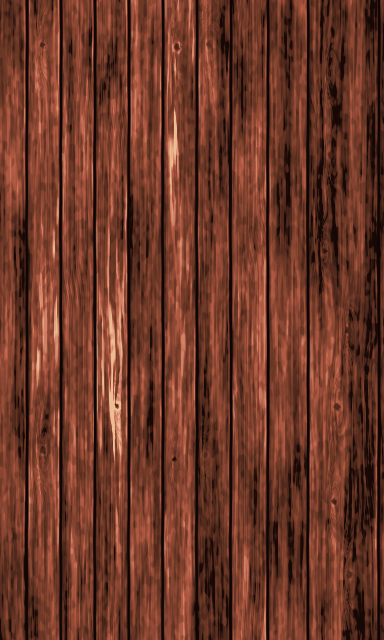
This texture is drawn by a Shadertoy shader. Its source:

```glsl
// Eleven upright stained planks with dark gaps, knots and worn pale streaks.
// Smoothed cellular noise makes the fibres; layered sines make growth rings,
// whose phase swells around each knot so that the grain flows past it.

const int PLANKS = 11;
const float GAP = 0.0031;      // half width of a gap, in canvas widths

// Character of each plank, left to right
const float TONE[11] = float[](.34, .49, .43, .49, .47, .46, .37, .47, .39, .35, .28);
const float RINGS[11] = float[](.4, .7, 1., 1., .5, .5, .5, 1., .4, .8, .4);
const float WEAR[11] = float[](0., .7, .05, .9, .1, .8, .1, .1, .05, .1, 0.);
const float WEAR_Y[11] = float[](.5, .5, .5, .36, .5, .86, .2, .5, .5, .5, .5);
const int KNOTS[11] = int[](0, 2, 0, 1, 0, 2, 2, 0, 0, 7, 0);

vec2 hash2(vec2 p) {
    vec2 q = vec2(dot(p, vec2(127.1, 311.7)), dot(p, vec2(269.5, 183.3)));
    return fract(sin(q) * 43758.55);
}

// Random cell values blended by distance to the scattered cell centres
float cellNoise(vec2 p) {
    vec2 cell = floor(p), f = p - cell;
    float sum = 0.0, weight = 0.0;
    for (int y = -1; y <= 1; y++)
    for (int x = -1; x <= 1; x++) {
        vec2 o = vec2(x, y);
        vec2 h = hash2(cell + o);
        vec2 d = o + h - f;
        float w = exp(-7.0 * dot(d, d));
        sum += w * fract(h.x * 17.3 + h.y * 31.7);
        weight += w;
    }
    return sum / weight;
}

// Right edge of a plank: even pitch, then widening towards the right
float plankEdge(int i) {
    float a = max(float(i) - 6.0, 0.0);
    return 0.070 + 0.0885 * float(i) + 0.004 * a * (a + 1.0) + (i >= 9 ? 0.072 : 0.0);
}

// Wood stain from deep shadow to bare pale fibre
vec3 stain(float t) {
    vec3 c = mix(vec3(.09, .03, .02), vec3(.31, .16, .11), smoothstep(0.0, .22, t));
    c = mix(c, vec3(.43, .22, .15), smoothstep(.20, .42, t));
    c = mix(c, vec3(.55, .28, .20), smoothstep(.40, .62, t));
    c = mix(c, vec3(.69, .35, .26), smoothstep(.60, .80, t));
    c = mix(c, vec3(.82, .51, .40), smoothstep(.80, 1.0, t));
    return mix(c, vec3(.93, .74, .58), smoothstep(1.0, 1.4, t));
}

// Knot centre and radius; the wide plank is studded at a closer step
vec3 knotAt(int plank, int j, float left, float right, float height) {
    vec2 h = hash2(vec2(plank, j) + 3.7);
    float first = plank == 9 ? 0.10 : plank == 3 ? 0.38 : 0.30;
    float pitch = plank == 9 ? 0.13 : 0.63;
    float y = first + pitch * float(j) + 0.04 * (h.y - 0.5);
    return vec3(mix(left, right, 0.22 + 0.45 * h.x), y * height, 0.008 + 0.006 * h.y);
}

// Layered sines across the grain: sharp dark late wood, broad light early wood
float growthRings(float phase) {
    float a = 6.2832 * phase;
    return 0.65 * sin(a + 0.7 * sin(a)) + 0.35 * sin(2.37 * a + 1.3);
}

void mainImage(out vec4 fragColor, in vec2 fragCoord) {
    float px = 1.0 / iResolution.x;
    float height = iResolution.y * px;
    vec2 p = fragCoord * px;
    float edgeX = p.x + 0.0007 * sin(p.y * 7.0) + 0.0004 * sin(p.y * 31.0);

    // Find the plank
    int id = 0;
    for (int i = 0; i < PLANKS - 1; i++) if (edgeX > plankEdge(i)) id = i + 1;
    float left = plankEdge(id - 1), right = plankEdge(id);
    float toLeft = edgeX - left, toRight = right - edgeX;
    vec2 q = p + vec2(0.0, 7.3 * float(id));

    // Knots: swelling of the grain, dark core, pale rim
    float swell = 0.0, core = 0.0, rim = 0.0;
    for (int j = 0; j < KNOTS[id]; j++) {
        vec3 k = knotAt(id, j, left, right, height);
        vec2 d = p - k.xy;
        vec2 s = d / vec2(1.7 * k.z, 8.0 * k.z);
        swell += exp(-dot(s, s));
        float r = length(d * vec2(1.0, 0.8)) / k.z + 0.5 * (cellNoise(p * 170.0) - 0.5);
        core = max(core, 1.0 - smoothstep(0.35, 0.85, r));
        rim = max(rim, exp(-9.0 * (r - 1.0) * (r - 1.0)));
    }

    // Grain, with fibres bent slightly around the knots
    float bend = 0.006 * swell + 0.002 * sin(q.y * 5.0) + 0.001 * sin(q.y * 13.0);
    float x = q.x + bend;
    float drift = cellNoise(vec2(x * 14.0, q.y * 2.2));
    float streak = cellNoise(vec2(x * 60.0, q.y * 2.6));
    float fibre = cellNoise(vec2(x * 170.0, q.y * 11.0));
    float pits = cellNoise(vec2(x * 130.0, q.y * 55.0));
    float patches = cellNoise(vec2(x * 10.0, q.y * 4.5) + 40.0);
    float rings = growthRings(q.x * (id == 9 ? 70.0 : 95.0) + 3.0 * drift + 4.0 * swell);

    float t = TONE[id] + 0.13 * RINGS[id] * rings;
    t += 0.42 * (streak - 0.5) + 0.42 * (fibre - 0.5);
    t += 0.26 * (pits - 0.5) + 0.34 * (patches - 0.5);

    // Wear: bare streaks in one stretch of the plank, and rubbed edges
    float away = (p.y / height - WEAR_Y[id]) / 0.24;
    float worn = WEAR[id] * exp(-away * away);
    t += worn * (0.08 + 0.75 * smoothstep(0.55, 0.85, 0.6 * streak + 0.4 * fibre));
    float rub = smoothstep(0.45, 0.75, cellNoise(vec2(float(id) * 5.0, p.y * 5.0)));
    float edgeLine = exp(-pow((min(toLeft, toRight) - 0.0065) / 0.002, 2.0));
    t += 0.38 * edgeLine * rub;

    // Knots and the shade beside the gaps
    t += rim * (0.10 + 0.45 * worn) * (0.4 + fibre);
    t = mix(t, 0.04 + 0.3 * pits, core);
    vec3 color = stain(t);
    color *= 0.72 + 0.28 * smoothstep(GAP, 0.012, toLeft);
    float inGap = 1.0 - smoothstep(GAP - 0.6 * px, GAP + 0.9 * px, min(toLeft, toRight));
    color = mix(color, vec3(.06, .02, .015), inGap);
    fragColor = vec4(color, 1.0);
}
```
